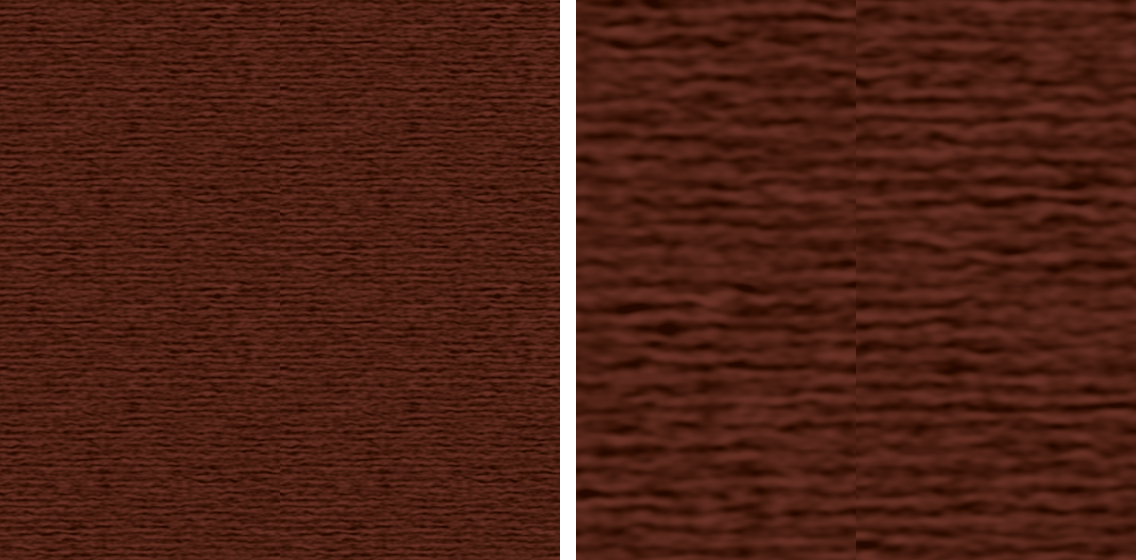
Left, the full canvas; right, a detail of the centre.
Reproduce this texture procedurally as a Shadertoy shader.

```glsl
// Dark red-brown ribbed paper: fine horizontal ridges, lit like a shallow emboss.
// Wavering rows and stretched gradient noise make up the relief shading.
// The sheet repeats twice each way, with a faint vertical seam between halves.

vec2 randomGradient(vec2 cell, float seed) {
    vec3 q = fract(vec3(cell.xyx) * vec3(0.1031, 0.1030, 0.0973) + seed * 0.137);
    q += dot(q, q.yzx + 33.33);
    return fract((q.xx + q.yz) * q.zy) * 2.0 - 1.0;
}

// Gradient noise with freq cells per sheet; it wraps vertically only.
float gradientNoise(vec2 p, vec2 freq, float seed) {
    p *= freq;
    vec2 cell = floor(p);
    vec2 f = p - cell;
    vec2 fade = f * f * f * (f * (f * 6.0 - 15.0) + 10.0);
    float low = mod(cell.y, freq.y);
    float high = mod(cell.y + 1.0, freq.y);
    float a = dot(randomGradient(vec2(cell.x, low), seed), f);
    float b = dot(randomGradient(vec2(cell.x + 1.0, low), seed), f - vec2(1.0, 0.0));
    float c = dot(randomGradient(vec2(cell.x, high), seed), f - vec2(0.0, 1.0));
    float d = dot(randomGradient(vec2(cell.x + 1.0, high), seed), f - vec2(1.0));
    return mix(mix(a, b, fade.x), mix(c, d, fade.x), fade.y);
}

// Light and shade of the ridges, about -3 to 2.
float reliefShade(vec2 p) {
    // Rows that waver and fade along their length
    float waver = 0.45 * gradientNoise(p, vec2(6.0, 14.0), 1.0)
                + 0.45 * gradientNoise(p, vec2(26.0, 41.0), 2.0);
    float strength = 1.08 + 1.2 * gradientNoise(p, vec2(5.0, 24.0), 3.0);
    float shade = strength * sin(6.28318 * (p.y * 41.0 + waver));

    // Broad tone, long streaks, short broken fibres and fine grain
    shade += 0.5 * gradientNoise(p, vec2(3.0, 13.0), 7.0);
    shade += 1.7 * gradientNoise(p, vec2(5.0, 62.0), 4.0);
    shade += 2.6 * gradientNoise(p, vec2(20.0, 78.0), 5.0);
    shade += 2.3 * gradientNoise(p, vec2(48.0, 104.0), 6.0);

    // Deepen the grooves and soften the crests
    return shade - 0.07 * shade * shade;
}

void mainImage(out vec4 fragColor, in vec2 fragCoord) {
    vec2 uv = fragCoord / iResolution.xy;
    float shade = clamp(reliefShade(fract(uv * 2.0)), -3.0, 2.3);

    vec3 paperBrown = vec3(0.300, 0.123, 0.076);
    vec3 shadeTint = vec3(0.050, 0.031, 0.033);
    fragColor = vec4(max(paperBrown + shade * shadeTint, 0.0), 1.0);
}
```
